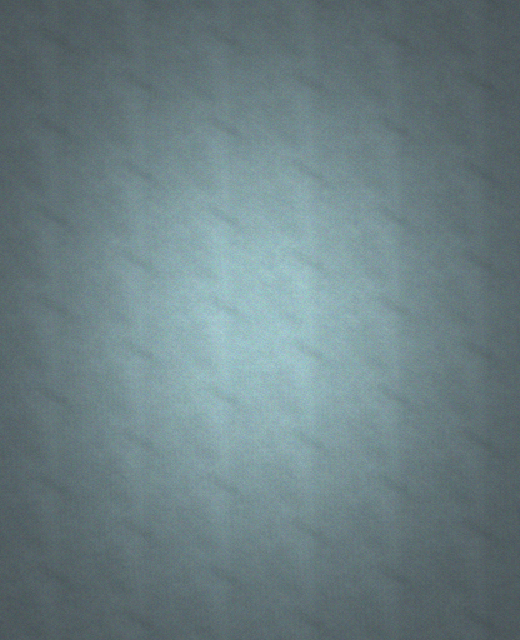
A WebGL 1 fragment shader for this background:

```glsl
precision highp float;
// Draws a teal-grey plaster wall with a soft central glow, repeating mottling and fine grain.

uniform vec2 u_resolution;

const vec3 SHADOW = vec3(0.30, 0.342, 0.356);
const vec3 GLOW = vec3(0.625, 0.765, 0.785);
const vec2 TILE_SIZE = vec2(0.133, 0.140);

float hash(vec2 p) {
  return fract(sin(dot(p, vec2(127.1, 311.7))) * 43758.5453);
}

// Value noise that wraps after a whole number of cells
float tileNoise(vec2 p, float period) {
  vec2 cell = floor(p);
  vec2 f = fract(p);
  f = f * f * (3.0 - 2.0 * f);
  vec2 lo = mod(cell, period);
  vec2 hi = mod(cell + 1.0, period);
  float bottom = mix(hash(lo + period), hash(vec2(hi.x, lo.y) + period), f.x);
  float top = mix(hash(vec2(lo.x, hi.y) + period), hash(hi + period), f.x);
  return mix(bottom, top, f.y);
}

// Sum of wrapping octaves, centred on zero
float plaster(vec2 tile) {
  float sum = 0.0;
  float weight = 0.5;
  float period = 3.0;
  for (int i = 0; i < 5; i++) {
    sum += weight * (tileNoise(tile * period, period) - 0.5);
    weight *= 0.62;
    period *= 2.0;
  }
  return sum;
}

// Sheared coordinates: each column of tiles is shifted by half a tile
vec2 tileCoords(vec2 p) {
  vec2 t = p / TILE_SIZE;
  return vec2(t.x, t.y + 0.5 * t.x);
}

// Dark, ragged stroke near one corner of every tile
float crease(vec2 tile, float wobble) {
  vec2 d = fract(tile - vec2(0.62, 0.03) + 0.5) - 0.5;
  d.y += 0.14 * wobble;
  return exp(-d.x * d.x * 28.0 - d.y * d.y * 260.0);
}

// Lobe that brightens to the right, then falls off at a soft edge
float lobe(vec2 tile, float wobble) {
  float x = fract(tile.x - 0.76 + 0.25 * wobble);
  return x * (1.0 - smoothstep(0.86, 1.0, x)) - 0.43;
}

float wallShade(vec2 p) {
  vec2 tile = tileCoords(p);
  float mottling = plaster(tile);
  float relief = mottling - plaster(tile + vec2(0.018, -0.025));
  return 1.0 + 0.11 * mottling + 0.15 * relief
    + 0.05 * lobe(tile, mottling) - 0.08 * crease(tile, mottling);
}

// Independent speckle in each colour channel
vec3 colourGrain(vec2 p) {
  vec2 cell = floor(p * 512.0);
  return vec3(hash(cell), hash(cell + 37.3), hash(cell + 91.7)) - 0.5;
}

void main() {
  vec2 uv = gl_FragCoord.xy / u_resolution;
  vec2 p = gl_FragCoord.xy / u_resolution.y;

  // Elliptical light falloff
  vec2 fromCentre = (uv - vec2(0.495, 0.497)) * 2.0;
  float light = exp(-1.84 * dot(fromCentre, fromCentre));
  vec3 colour = mix(SHADOW, GLOW, light);

  // Surface and grain
  colour *= wallShade(p);
  colour += colourGrain(p) * mix(0.045, 0.085, light);
  gl_FragColor = vec4(clamp(colour, 0.0, 1.0), 1.0);
}
```
